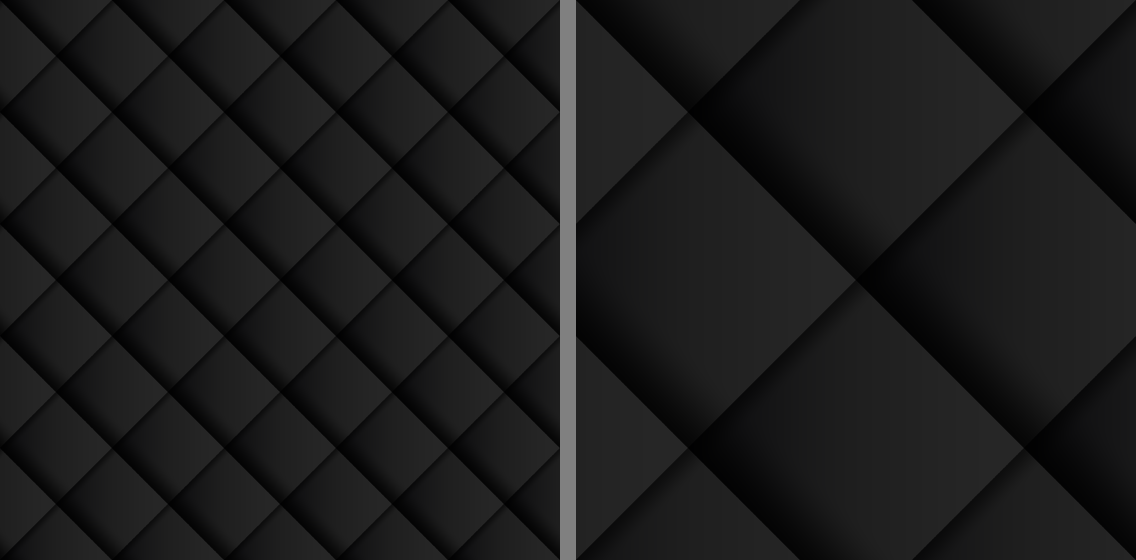
Left: the whole. Right: its middle third, enlarged.
Give the GLSL for this pattern, as a Shadertoy shader.

```glsl
// Dark quilted tiles: a 5 by 5 lattice of diamonds, each shaded from near black
// on its left corner to charcoal on its right. Rotated coordinates turn every
// diamond into a unit square, so the shadows are plain ramps along its sides.

vec3 diamondShade(vec2 p) {
    // side.x grows from the lower-left side, side.y from the upper-left side
    vec2 side = fract(vec2(p.x + p.y, p.x - p.y));
    float across = 0.5 * (side.x + side.y);

    // Horizontal sheen, slightly blue in its dark part
    vec3 color = mix(vec3(0.046, 0.046, 0.054), vec3(0.118), smoothstep(-0.05, 0.55, across));
    color = mix(color, vec3(0.149), smoothstep(0.4, 0.95, across));

    // Broad shadow under the lower-left neighbour, thin one under the upper-left
    float broadShadow = mix(0.16, 1.0, smoothstep(-0.04, 0.30, side.x));
    float thinShadow = mix(0.42, 1.0, smoothstep(-0.02, 0.11, side.y));
    return color * broadShadow * thinShadow;
}

void mainImage(out vec4 fragColor, in vec2 fragCoord) {
    // Average a 3 by 3 grid of samples to smooth the diamond edges
    vec3 sum = vec3(0.0);
    for (int j = -1; j <= 1; j++) {
        for (int i = -1; i <= 1; i++) {
            vec2 uv = (fragCoord + vec2(i, j) / 3.0) / iResolution.xy;
            sum += diamondShade(uv * 5.0);
        }
    }
    fragColor = vec4(sum / 9.0, 1.0);
}
```
